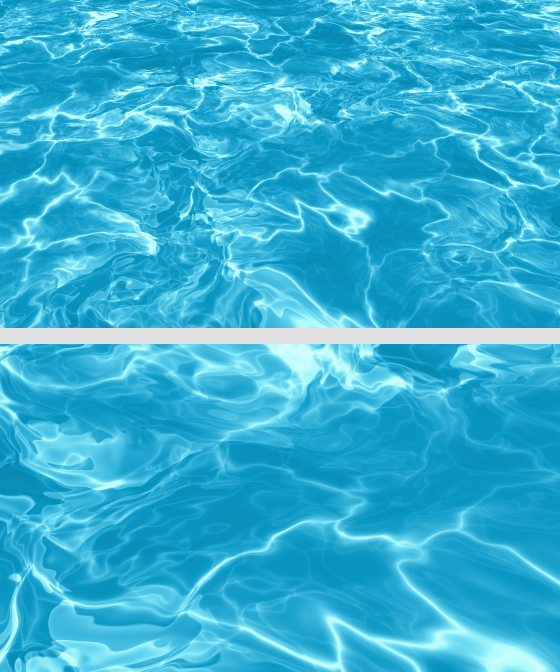
Top: the whole. Bottom: its middle third, enlarged.
Write a WebGL 2 fragment shader that draws this texture.

```glsl
#version 300 es
precision highp float;
// Sunlit pool water: a net of caustic light receding under silky ripples.

uniform vec2 u_resolution;
out vec4 fragColor;

const float HORIZON = 1.6;               // height of the vanishing line
const vec2 CELL_DENSITY = vec2(5.2, 10.4);
const float WARP = 0.44;                 // bending of the light net
const float LINE_WIDTH = 0.045;
const float LINE_LIGHT = 2.6;
const float HALO_LIGHT = 0.75;
const float FOLD_LIGHT = 2.2;
const float FILAMENT_LIGHT = 1.3;
const float RIPPLE_LIGHT = 0.55;
const float GLINT_LIGHT = 1.3;
const float SHADE = 0.33;                // tone taken off before the gain
const float CONTRAST = 1.4;
const int SAMPLES = 2;                   // supersampling per axis

const mat2 TURN = mat2(0.8, 0.6, -0.6, 0.8);
const vec3 WATER[6] = vec3[6](
    vec3(0.04, 0.59, 0.76), vec3(0.15, 0.66, 0.82), vec3(0.27, 0.74, 0.88),
    vec3(0.38, 0.82, 0.93), vec3(0.53, 0.91, 0.97), vec3(0.70, 0.98, 0.98));

vec2 hash2(vec2 p) {
    vec3 h = fract(p.xyx * vec3(0.1031, 0.1030, 0.0973));
    h += dot(h, h.yzx + 33.33);
    return fract((h.xx + h.yz) * h.zy);
}

// Layered sines, each bent by the ones before; about -1 to 1
float swell(vec2 p) {
    float sum = 0.0, amp = 0.5;
    for (int i = 0; i < 5; i++) {
        p = TURN * p;
        sum += amp * sin(p.x + 1.5 * sin(p.y + float(i)));
        p = p * 1.7 + sum;
        amp *= 0.6;
    }
    return sum;
}

vec2 drift(vec2 p) {
    return vec2(swell(p), swell(p.yx + 17.3));
}

// Gap between the two nearest cell centres; zero on cell borders
float cellBorder(vec2 p) {
    vec2 cell = floor(p), local = fract(p);
    float nearest = 9.0, second = 9.0;
    for (int y = -1; y <= 1; y++)
    for (int x = -1; x <= 1; x++) {
        vec2 offset = vec2(x, y);
        float d = length(offset + 0.05 + 0.9 * hash2(cell + offset) - local);
        second = min(second, max(nearest, d));
        nearest = min(nearest, d);
    }
    return second - nearest;
}

// Light that jumps up at a contour and fades to one side
float fold(float height, float fade) {
    return smoothstep(-0.01, 0.04, height) * exp(-fade * max(height, 0.0));
}

// Thin light along a contour
float filament(float height, float sharpness) {
    return exp(-sharpness * abs(height));
}

float waterTone(vec2 uv) {
    // Perspective onto the water plane
    float depth = 1.0 / (HORIZON - uv.y);
    vec2 p = vec2(uv.x - 0.85, 1.0) * depth * CELL_DENSITY;
    float far = clamp(uv.y, 0.0, 1.0);

    vec2 bend = drift(p * 2.1);
    vec2 q = p + WARP * bend;
    float patches = smoothstep(-0.5, 0.5, swell(p * 0.9 + 5.0));
    float strength = 0.3 + 0.85 * smoothstep(-0.7, 0.6, swell(p * 1.3 + 31.0));

    // Main light net
    float border = cellBorder(q);
    float core = exp(-border / (LINE_WIDTH * (0.6 + strength)));
    float halo = exp(-border * 5.0);

    // Finer, more twisted net
    float fineBorder = cellBorder(q * 1.9 + 0.5 * bend.yx + 40.0);
    float fineCore = exp(-fineBorder * 17.0);

    // Silky folds and thin filaments
    float broad = fold(swell(q * 1.7 + 11.0) - 0.05, 3.0);
    float narrow = fold(swell(q * 3.2 + 23.0), 4.0);
    float threads = filament(swell(q * 2.2 + bend + 3.0), 15.0)
                  + filament(swell(q * 3.6 + 61.0) - 0.2, 13.0);

    // Flat surface ripples and their glints, stronger far away
    float ripple = swell(vec2(p.x * 1.1, p.y * 3.2) + 0.6 * bend);
    float glint = filament(swell(vec2(p.x * 2.2, p.y * 4.6) + bend + 9.0), 9.0);

    float tone = strength * (LINE_LIGHT * core + HALO_LIGHT * halo);
    tone += patches * FOLD_LIGHT * (broad + 0.9 * narrow);
    tone += (0.3 + 0.7 * patches) * (FILAMENT_LIGHT * threads + 1.1 * fineCore);
    tone += RIPPLE_LIGHT * ripple * (0.5 + 0.8 * far);
    tone += GLINT_LIGHT * glint * far * (0.3 + 0.5 * strength);
    tone += core * broad;
    return (tone - SHADE) * CONTRAST;
}

vec3 waterColor(float tone) {
    vec3 color = WATER[0] * (1.0 + 0.1 * clamp(tone, -1.0, 0.0));
    for (int i = 1; i < 6; i++)
        color = mix(color, WATER[i], clamp(tone - float(i - 1), 0.0, 1.0));
    return mix(color, vec3(0.9, 1.0, 1.0), 0.6 * smoothstep(5.0, 7.5, tone));
}

void main() {
    vec3 color = vec3(0.0);
    for (int y = 0; y < SAMPLES; y++)
    for (int x = 0; x < SAMPLES; x++) {
        vec2 jitter = (vec2(x, y) + 0.5) / float(SAMPLES) - 0.5;
        color += waterColor(waterTone((gl_FragCoord.xy + jitter) / u_resolution.y));
    }
    fragColor = vec4(color / float(SAMPLES * SAMPLES), 1.0);
}
```
